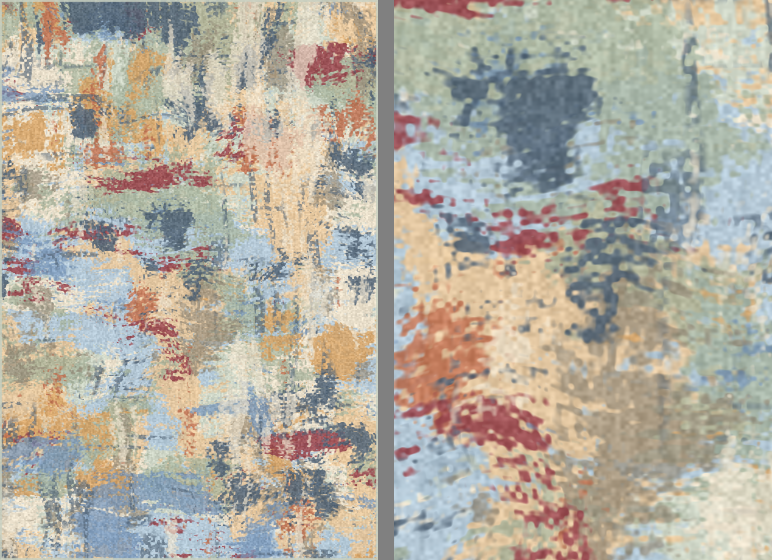
Left, the full canvas; right, a detail of the centre.
Write a WebGL 1 fragment shader that draws this texture.

```glsl
precision highp float;
// Distressed abstract rug: layered paint patches in pale, blue, peach, rust and slate.
// Each layer is stretched fractal noise cut by a threshold, its rim eroded by
// thread-like streaks; regional weights make the top dark and dripping, the middle pale.
uniform vec2 u_resolution;

#define WEAR 0.34        // how strongly threads erode the patches
#define SOFT 0.045       // softness of patch rims
#define GRAIN 0.13       // contrast of the woven grain
#define BORDER 0.0035    // width of the bound edge
#define PALE vec3(0.81, 0.84, 0.78)
#define CREAM vec3(0.92, 0.88, 0.80)
#define BLUE vec3(0.69, 0.78, 0.85)
#define PEACH vec3(0.91, 0.78, 0.61)
#define GOLD vec3(0.84, 0.64, 0.40)
#define RUST vec3(0.75, 0.45, 0.33)
#define RED vec3(0.60, 0.28, 0.31)
#define SLATE vec3(0.33, 0.40, 0.47)

float hash(vec2 p) {
  vec3 q = fract(p.xyx * 0.1031);
  q += dot(q, q.yzx + 33.33);
  return fract((q.x + q.y) * q.z);
}

float noise(vec2 p) {
  vec2 i = floor(p), f = fract(p);
  f = f * f * (3.0 - 2.0 * f);
  return mix(mix(hash(i), hash(i + vec2(1, 0)), f.x),
             mix(hash(i + vec2(0, 1)), hash(i + vec2(1, 1)), f.x), f.y);
}

float fbm(vec2 p) {
  float sum = 0.0, amp = 0.52;
  for (int i = 0; i < 5; i++) {
    sum += amp * noise(p);
    p = p * 2.03 + 17.3;
    amp *= 0.5;
  }
  return sum;
}

// Thread erosion around zero; drip shifts it from horizontal to vertical streaks.
float wear(vec2 p, float drip) {
  float across = noise(p * vec2(24.0, 170.0));
  float down = noise(p * vec2(120.0, 11.0));
  float speck = noise(p * vec2(250.0, 290.0));
  return mix(across, down, drip) * 0.55 + speck * 0.45 - 0.5;
}

// Coverage of one worn paint layer; a lower level covers more.
float paint(vec2 p, vec2 stretch, float seed, float level, float drip) {
  float n = fbm(p * stretch + seed) + WEAR * wear(p + seed, drip);
  return smoothstep(-SOFT, SOFT, n - level);
}

// Soft regional weight centred on c with radii r.
float region(vec2 p, vec2 c, vec2 r) {
  vec2 d = (p - c) / r;
  return exp(-dot(d, d));
}

void main() {
  vec2 p = gl_FragCoord.xy / u_resolution.y;
  float width = u_resolution.x / u_resolution.y;
  vec2 uv = vec2(p.x / width, p.y);
  vec2 q = p + 0.022 * (vec2(noise(p * 14.0), noise(p * 14.0 + 50.0)) - 0.5);

  float top = smoothstep(0.62, 0.86, uv.y);
  float low = 1.0 - smoothstep(0.14, 0.32, uv.y);
  float middle = (1.0 - top) * (1.0 - low);
  float drip = clamp(0.3 + 0.5 * top + 0.2 * low, 0.0, 1.0);

  // Regions where the strong colours gather.
  float leftEdge = region(uv, vec2(0.04, 0.76), vec2(0.09, 0.20));
  float topRight = region(uv, vec2(0.82, 0.80), vec2(0.26, 0.14));
  float bars = region(uv, vec2(0.42, 0.67), vec2(0.17, 0.028))
             + region(uv, vec2(0.79, 0.215), vec2(0.18, 0.018));
  float lowRight = region(uv, vec2(0.80, 0.12), vec2(0.15, 0.12));
  float goldBand = region(uv, vec2(0.40, 0.76), vec2(0.60, 0.05))
                 + region(uv, vec2(0.90, 0.38), vec2(0.18, 0.05));
  float darkTop = region(uv, vec2(0.30, 0.96), vec2(0.25, 0.08))
                + region(uv, vec2(0.66, 0.73), vec2(0.13, 0.07));

  // Pale ground, cloudy washes of blue, peach and sage.
  vec3 sage = vec3(0.64, 0.69, 0.60), taupe = vec3(0.58, 0.54, 0.47);
  vec3 col = mix(PALE, CREAM, paint(q, vec2(9.0, 7.0), 3.1, 0.52, drip));
  col = mix(col, BLUE, 0.9 * paint(q, vec2(5.0, 13.0), 21.7, 0.56 - 0.05 * middle + 0.06 * top, drip));
  col = mix(col, PEACH, 0.9 * paint(q, vec2(9.0, 8.0), 40.2, 0.575 - 0.04 * top, drip));
  col = mix(col, sage, 0.75 * paint(q, vec2(7.0, 10.0), 63.5, 0.64 - 0.07 * top, drip));
  col = mix(col, taupe, 0.7 * paint(q, vec2(14.0, 9.0), 82.9, 0.70 - 0.09 * top - 0.03 * low, drip));

  // Saturated strokes.
  col = mix(col, GOLD, 0.85 * paint(q, vec2(9.0, 11.0), 104.3, 0.73 - 0.15 * goldBand - 0.06 * low - 0.05 * top, drip));
  col = mix(col, RUST, 0.88 * paint(q, vec2(12.0, 7.0), 127.8, 0.79 - 0.22 * topRight - 0.22 * lowRight - 0.10 * leftEdge - 0.03 * top, drip));
  col = mix(col, RED, 0.9 * paint(q, vec2(8.0, 16.0), 149.6, 0.77 - 0.28 * bars - 0.20 * leftEdge - 0.06 * topRight - 0.05 * lowRight, drip * 0.6));
  vec3 denim = vec3(0.46, 0.58, 0.72);
  col = mix(col, denim, 0.75 * paint(q, vec2(8.0, 14.0), 171.4, 0.74 - 0.08 * low - 0.10 * darkTop, 0.2));
  col = mix(col, SLATE, 0.88 * paint(q, vec2(12.0, 10.0), 196.1, 0.74 - 0.20 * darkTop - 0.05 * top - 0.03 * low, drip));

  // Thin dark cracks, both ways, broken into dashes.
  float cracks = smoothstep(0.80, 0.92, noise(q * vec2(75.0, 9.0)) * 0.7 + fbm(q * 9.0 + 7.0) * 0.5);
  cracks = max(cracks, smoothstep(0.82, 0.94, noise(q * vec2(12.0, 95.0) + 31.0) * 0.7 + fbm(q * 8.0 + 91.0) * 0.5));
  col = mix(col, SLATE, 0.65 * cracks * smoothstep(0.3, 0.6, noise(p * 240.0)));

  // Threadbare scrapes back to the cream backing.
  float scrape = paint(q, vec2(17.0, 5.0), 223.7, 0.67 - 0.03 * top, 0.9);
  col = mix(col, CREAM, 0.7 * scrape);

  // Woven grain: fine ribs and flecks.
  float rib = noise(p * vec2(310.0, 60.0)) - 0.5;
  float fleck = noise(p * vec2(360.0, 400.0) + 11.0) - 0.5;
  col += GRAIN * (0.45 * rib + 0.9 * fleck);

  // Pale bound edge.
  vec2 inset = min(p, vec2(width, 1.0) - p);
  float rim = 1.0 - smoothstep(BORDER * 0.6, BORDER * 1.4, min(inset.x, inset.y));
  col = mix(col, PALE * 0.97, 0.85 * rim);

  gl_FragColor = vec4(clamp(col, 0.0, 1.0), 1.0);
}
```
